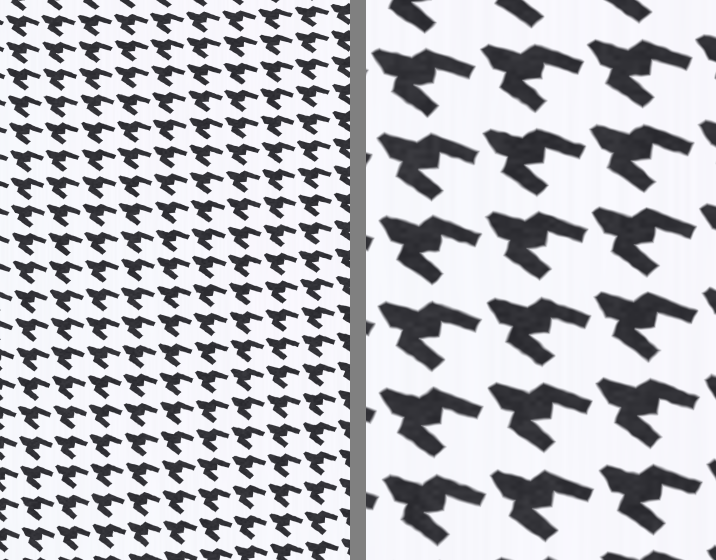
Left: the whole. Right: its middle third, enlarged.
Write a Shadertoy shader that draws this pattern.

```glsl
const vec3 CLOTH = vec3(0.97, 0.97, 0.99);
const vec3 INK_DEEP = vec3(0.15, 0.15, 0.17);
const vec3 INK_WORN = vec3(0.235, 0.235, 0.255);
const vec2 CELL = vec2(74.0, 58.4);      // cell size in motif units
const float UNITS_PER_HEIGHT = 1152.0;   // motif units in the canvas height

float hash(vec2 p) {
    return fract(sin(dot(p, vec2(127.1, 311.7))) * 43758.5453);
}

float valueNoise(vec2 p) {
    vec2 i = floor(p);
    vec2 f = fract(p);
    f = f * f * (3.0 - 2.0 * f);
    float low = mix(hash(i), hash(i + vec2(1, 0)), f.x);
    float high = mix(hash(i + vec2(0, 1)), hash(i + vec2(1, 1)), f.x);
    return mix(low, high, f.y);
}

// Signed distance to the broken check: body, short ear, long arm and leg
float checkDistance(vec2 p) {
    const int N = 14;
    vec2 corner[N] = vec2[N](
        vec2(-35, 19), vec2(-30, 22), vec2(-8, 15), vec2(2, 21),
        vec2(35, 7), vec2(31, -1), vec2(8, 7), vec2(6, -3),
        vec2(-7, -4), vec2(9, -19), vec2(1, -26), vec2(-23, -8),
        vec2(-19, 2), vec2(-27, 5));
    float nearest = 1e6;
    float side = 1.0;
    for (int i = 0, j = N - 1; i < N; j = i, i++) {
        vec2 edge = corner[j] - corner[i];
        vec2 w = p - corner[i];
        vec2 gap = w - edge * clamp(dot(w, edge) / dot(edge, edge), 0.0, 1.0);
        nearest = min(nearest, dot(gap, gap));
        bvec3 crossing = bvec3(p.y >= corner[i].y, p.y < corner[j].y,
                               edge.x * w.y > edge.y * w.x);
        if (all(crossing) || !any(crossing)) side = -side;
    }
    return side * sqrt(nearest);
}

// Column and row coordinates on the gently stretched cloth
vec2 clothGrid(vec2 p) {
    float down = 1.0 - p.y;
    float across = p.x - 0.306;
    float column = (p.x - 0.2975 - 0.0253 * down) / (0.0646 - 0.0014 * down);
    float tilt = 0.035 + 0.025 * down * down;
    float drop = down - 0.378 + tilt * across + 0.05 * across * across;
    return vec2(column, 20.146 * drop - 1.578 * drop * drop);
}

vec3 wovenCloth(vec2 p) {
    float threads = valueNoise(p * vec2(300.0, 9.0)) - 0.5;
    float shade = valueNoise(p * 4.0) - 0.5;
    return CLOTH + 0.015 * threads + 0.01 * shade * vec3(1.0, -0.5, 0.3);
}

vec3 wornInk(vec2 p) {
    float grain = valueNoise(p * vec2(260.0, 340.0));
    float patches = valueNoise(p * 60.0);
    return mix(INK_DEEP, INK_WORN, 0.6 * grain + 0.4 * patches);
}

void mainImage(out vec4 fragColor, in vec2 fragCoord) {
    vec2 p = fragCoord / iResolution.y;

    // Uneven pull of the fabric
    vec2 pull = vec2(valueNoise(p * 9.0), valueNoise(p * 9.0 + 31.0)) - 0.5;
    vec2 grid = clothGrid(p + 0.0025 * pull);

    // One check per cell, each slightly displaced
    vec2 cell = floor(grid + 0.5);
    vec2 local = (grid - cell) * CELL * vec2(1, -1);
    vec2 jitter = vec2(hash(cell), hash(cell + 17.0)) - 0.5;
    float dist = checkDistance(local + 1.4 * jitter);

    // Frayed, softly printed edge
    dist += 1.2 * (valueNoise(p * 220.0) - 0.5);
    float softness = max(1.5, 0.7 * UNITS_PER_HEIGHT / iResolution.y);
    float ink = 1.0 - smoothstep(-softness, softness, dist);

    fragColor = vec4(mix(wovenCloth(p), wornInk(p), ink), 1.0);
}
```
